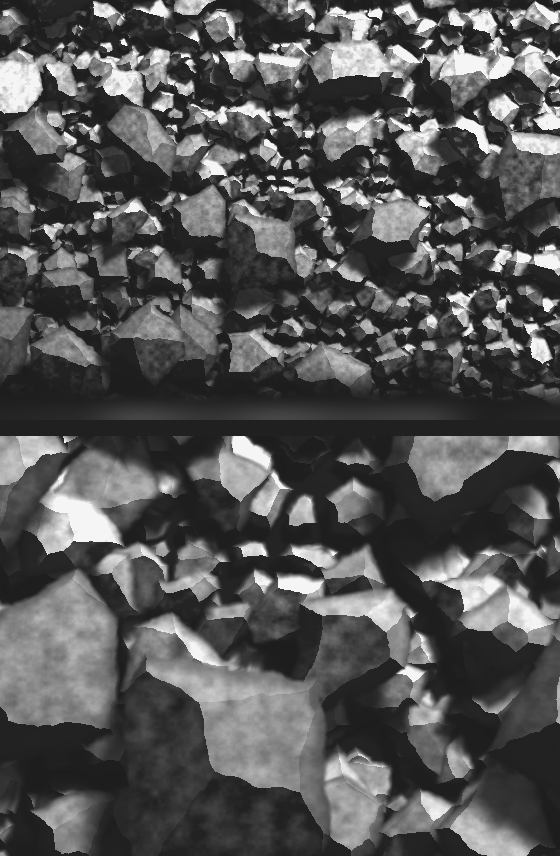
Top, the full canvas; bottom, a detail of the centre.
A Shadertoy shader for this texture:

```glsl
// Heap of broken stones in hard grey light from the upper right.
// Layers of scattered faceted polygons are painted from fine to coarse; each
// stone is the minimum of tilted planes and drops a shadow to the lower left.

const vec3 LIGHT = vec3(0.37, 0.74, 0.56);
const vec2 SHADOW_OFFSET = vec2(-0.13, -0.24);
const int LAYERS = 6;
const int SIDES = 6;
const float FINEST_CELL = 0.04;
const float CELL_GROWTH = 1.42;
const float EDGE_SOFTNESS = 0.0024;
const float BLACK = 0.115;
const float WHITE = 0.96;

float hash(vec2 p) {
    return fract(sin(dot(p, vec2(127.1, 311.7))) * 43758.55);
}

float noise(vec2 p) {
    vec2 i = floor(p), f = fract(p);
    f = f * f * (3.0 - 2.0 * f);
    return mix(mix(hash(i), hash(i + vec2(1, 0)), f.x),
               mix(hash(i + vec2(0, 1)), hash(i + vec2(1, 1)), f.x), f.y);
}

float fbm(vec2 p) {
    float sum = 0.0, amp = 0.53;
    for (int i = 0; i < 4; i++) {
        sum += amp * noise(p);
        p = p * 2.03 + 17.3;
        amp *= 0.5;
    }
    return sum;
}

// Returns outline distance, shadow distance and diffuse light of one stone.
vec3 stone(vec2 p, vec2 id, vec2 bump) {
    float radius = mix(0.36, 0.6, hash(id + 3.1));
    float axis = (hash(id + 5.7) - 0.5) * 2.2;
    float flatness = mix(0.55, 1.0, hash(id + 8.3));
    float turn = hash(id + 11.9) * 6.283;

    // Top face, tilted at random
    vec2 slope = (vec2(hash(id + 14.2), hash(id + 16.8)) - 0.5) * 1.2;
    float height = radius * mix(0.3, 0.6, hash(id + 19.4)) + dot(slope, p);

    // Side faces bound the outline and cut the top
    float outline = -1.0, shadow = -1.0;
    for (int i = 0; i < SIDES; i++) {
        vec2 key = id + 23.7 * float(i + 1);
        float a = turn + (float(i) + 0.75 * hash(key)) * 6.283 / float(SIDES);
        vec2 dir = vec2(cos(a), sin(a));
        float reach = radius * mix(0.7, 1.0, hash(key + 2.6))
                    * length(vec2(cos(a - axis), flatness * sin(a - axis)));
        float d = dot(p, dir) - reach;
        outline = max(outline, d);
        shadow = max(shadow, d - dot(SHADOW_OFFSET, dir));
        float steep = mix(0.5, 2.6, hash(key + 6.4));
        if (-d * steep < height) {
            height = -d * steep;
            slope = -dir * steep;
        }
    }
    vec3 normal = normalize(vec3(bump - slope, 1.0));
    return vec3(outline, shadow, max(dot(normal, LIGHT), 0.0));
}

// Paints one grid of stones over the tone below, lower rows first.
float paintLayer(float tone, vec2 uv, float cell, float density,
                 float seed, vec2 bump, float grain) {
    vec2 p = uv / cell + seed * 7.31;
    vec2 base = floor(p);
    float soft = EDGE_SOFTNESS / cell;
    for (int j = -1; j <= 1; j++) {
        for (int i = -1; i <= 1; i++) {
            vec2 grid = base + vec2(i, j);
            vec2 id = grid + seed * 53.7;
            if (hash(id + 0.4) > density) continue;
            vec2 jitter = vec2(hash(id + 31.3), hash(id + 37.9)) - 0.5;
            vec3 s = stone(p - grid - 0.5 - 0.5 * jitter, id, bump);
            float albedo = mix(0.55, 1.1, hash(id + 41.6));
            float rim = mix(0.6, 1.0, smoothstep(0.0, 0.07, -s.x));
            float face = albedo * rim * (0.04 + 1.2 * s.z) * mix(0.72, 1.28, grain);
            tone *= mix(0.12, 1.0, smoothstep(-0.06, 0.08, s.y));
            tone = mix(face, tone, smoothstep(-soft, soft, s.x));
        }
    }
    return tone;
}

void mainImage(out vec4 fragColor, in vec2 fragCoord) {
    vec2 uv = fragCoord / iResolution.y;

    // Rough outlines and rough faces
    vec2 warp = vec2(fbm(uv * 34.0), fbm(uv * 34.0 + 61.0)) - 0.5;
    vec2 bump = 0.75 * (vec2(fbm(uv * 75.0 + 9.0), fbm(uv * 75.0 + 43.0)) - 0.5);
    float grain = fbm(uv * 110.0);
    vec2 p = uv + 0.014 * warp;

    // Fine rubble first; coarse stones thin out to the upper right
    float upperRight = smoothstep(0.7, 1.9, uv.x + uv.y);
    float tone = 0.03;
    float cell = FINEST_CELL;
    for (int i = 0; i < LAYERS; i++) {
        float k = float(i);
        float density = 1.0 - 0.145 * k;
        tone = paintLayer(tone, p, cell, density, k + 1.0, bump, grain);
        cell *= CELL_GROWTH;
    }

    // Light falls off to the lower left
    tone *= mix(0.5, 1.3, smoothstep(0.0, 1.3, uv.y * 0.95 + uv.x * 0.3));
    tone *= 1.0 + 0.12 * upperRight;

    // Dark foot of the heap above a blurred strip of ground
    float ground = 0.2 * noise(vec2(uv.x * 6.0, 2.0)) * smoothstep(0.065, 0.0, uv.y);
    float foot = smoothstep(0.035, 0.13, uv.y + 0.05 * (noise(uv * 9.0) - 0.5));
    tone = mix(ground, tone, foot);

    fragColor = vec4(vec3(mix(BLACK, WHITE, clamp(tone, 0.0, 1.0))), 1.0);
}
```
